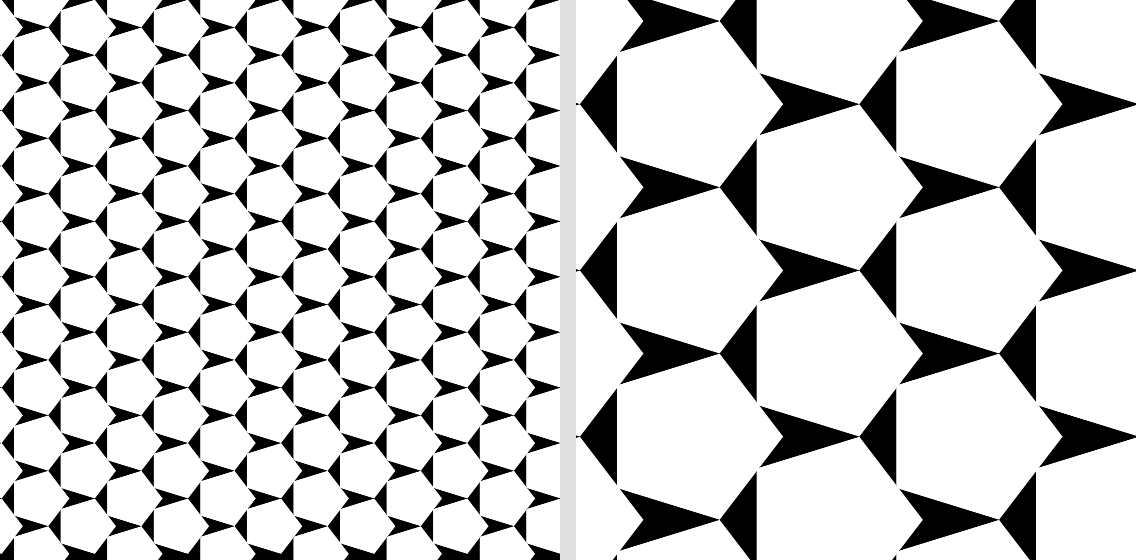
Left, the full canvas; right, a detail of the centre.
Give the GLSL for this pattern, as a three.js fragment shader.

```glsl
// White pentagons in staggered columns on black, overlapping at their corners
// so that only triangles and darts of the ground stay visible between them.
// Each point takes the smallest distance to the pentagons of nearby cells.

#define COLUMN_STEP 0.08316
#define ROW_STEP 0.09896
#define FIRST_CENTER vec2(0.0693, 0.0109)
#define RADIUS 0.0547
#define SQUASH 0.95
#define INK vec3(0.0)
#define PAPER vec3(1.0)

varying vec2 vUv;

const float PI = 3.14159;

// Distance to a slightly flattened pentagon whose tip points right.
float pentagonDistance(vec2 p) {
  p.y /= SQUASH;
  float d = -1.0;
  for (int i = 0; i < 5; i++) {
    float angle = PI * (0.2 + 0.4 * float(i));
    d = max(d, dot(p, vec2(cos(angle), sin(angle))));
  }
  return d - RADIUS * cos(PI * 0.2);
}

// Distance to the union of the pentagons around p.
float latticeDistance(vec2 p) {
  vec2 q = p - FIRST_CENTER;
  float nearColumn = floor(q.x / COLUMN_STEP + 0.5);
  float d = 1.0;
  for (int i = -1; i <= 1; i++) {
    float column = nearColumn + float(i);
    float stagger = 0.5 * mod(column, 2.0);
    float nearRow = floor(q.y / ROW_STEP - stagger + 0.5);
    for (int j = -1; j <= 1; j++) {
      float row = nearRow + float(j);
      vec2 center = vec2(column * COLUMN_STEP, (row + stagger) * ROW_STEP);
      // The lattice starts with the first centers above the lower border.
      if (row >= 0.0) d = min(d, pentagonDistance(q - center));
    }
  }
  return d;
}

void main() {
  float edge = 0.5 * max(fwidth(vUv.x), fwidth(vUv.y));
  float ground = smoothstep(-edge, edge, latticeDistance(vUv));
  gl_FragColor = vec4(mix(PAPER, INK, ground), 1.0);
}
```
